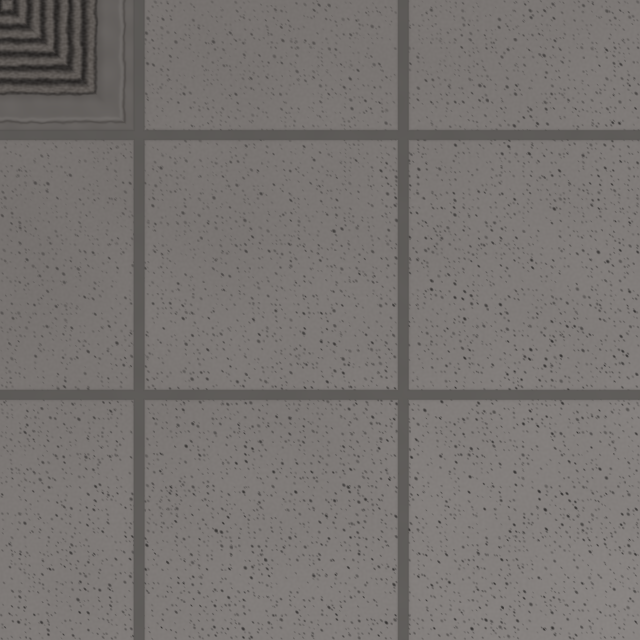
This texture is drawn by a Shadertoy shader. Its source:

```glsl
// Suspended ceiling: pitted mineral panels in a flat metal grid, with a
// louvred air vent in the top left bay. Panels come from a repeated cell,
// pits from jittered hash grids, the louvres from square distance rings.

float hash(vec2 p) {
    vec3 q = fract(vec3(p.xyx) * 0.1031);
    q += dot(q, q.yzx + 33.33);
    return fract((q.x + q.y) * q.z);
}

vec2 gradient(vec2 cell) {
    float angle = 6.2832 * hash(cell);
    return vec2(cos(angle), sin(angle));
}

float gradientNoise(vec2 p) {
    vec2 i = floor(p), f = p - i;
    vec2 u = f * f * f * (f * (f * 6.0 - 15.0) + 10.0);
    vec2 e = vec2(1.0, 0.0);
    float bottom = mix(dot(gradient(i), f), dot(gradient(i + e), f - e), u.x);
    float top = mix(dot(gradient(i + e.yx), f - e.yx), dot(gradient(i + 1.0), f - 1.0), u.x);
    return mix(bottom, top, u.y);
}

// Darkness of small slanted pits, at most one per grid cell
float pits(vec2 uv, float cells, float chance, float radius, float pixel) {
    vec2 id = floor(uv * cells);
    vec2 jitter = 0.25 + 0.5 * vec2(hash(id + 17.0), hash(id + 59.0));
    vec2 d = (fract(uv * cells) - jitter) / cells;
    d = vec2(d.x + d.y, (d.y - d.x) * 0.7) * 0.7071;
    d.x *= 0.9 + 0.5 * hash(id + 83.0);
    float size = radius * (0.6 + 0.6 * hash(id + 31.0));
    float present = step(hash(id + 7.0), chance);
    float depth = 0.35 + 0.65 * hash(id + 43.0);
    return present * depth * (1.0 - smoothstep(size - pixel, size + pixel, length(d)));
}

// Louvres, flat rim and raised border around the vent centre
vec3 ventColor(vec2 uv, float pixel) {
    vec2 p = abs(uv - vec2(0.0115, 0.992));
    float wobble = gradientNoise(uv * 45.0) * 0.003 + gradientNoise(uv * 130.0) * 0.001;
    float ring = max(p.x, p.y) + wobble;
    float phase = fract(ring / 0.0215 + 0.45);
    float slat = smoothstep(0.0, 0.5, phase) * (1.0 - smoothstep(0.65, 0.98, phase));
    float grain = gradientNoise(uv * vec2(160.0, 240.0));
    vec3 louvre = mix(vec3(0.17, 0.16, 0.155), vec3(0.37, 0.35, 0.335), slat);
    louvre += 0.06 * grain;
    vec3 rim = vec3(0.395, 0.38, 0.37) + 0.02 * gradientNoise(uv * 30.0);
    rim -= 0.07 * exp(-pow((ring - 0.183) / 0.002, 2.0));
    rim += 0.035 * exp(-pow((ring - 0.178) / 0.003, 2.0));
    rim -= 0.04 * smoothstep(0.155, 0.138, ring);
    return mix(louvre, rim, smoothstep(0.138 - pixel, 0.141 + pixel, ring));
}

void mainImage(out vec4 fragColor, in vec2 fragCoord) {
    vec2 uv = fragCoord / iResolution.xy;
    float pixel = 1.0 / min(iResolution.x, iResolution.y);

    // Bays of the grid, with bars centred on the cell borders
    vec2 bay = (uv - vec2(0.2174, 0.383)) / vec2(0.4128, 0.406);
    vec2 id = floor(bay);
    vec2 toBar = (0.5 - abs(fract(bay) - 0.5)) * vec2(0.4128, 0.406);

    // Panel face, lit from the lower right
    float light = 0.43 * uv.x + 0.57 * (1.0 - uv.y);
    vec3 color = mix(vec3(0.452, 0.434, 0.424), vec3(0.532, 0.515, 0.506), light);
    color += 0.008 * (hash(id + 11.0) - 0.5);
    color += 0.012 * gradientNoise(uv * 7.0) + 0.012 * gradientNoise(uv * 190.0);

    // Coarse dark pits over fine faint ones, fading toward the upper left
    float strength = 0.55 + 0.45 * smoothstep(0.15, 0.7, light);
    float coarse = pits(uv, 85.0, 0.3, 0.0017, pixel);
    float fine = pits(uv + 3.7, 140.0, 0.32, 0.0012, pixel);
    color *= 1.0 - strength * max(0.62 * coarse, 0.36 * fine);

    // Vent fills the bay left of and above the first crossing
    if (id.x < 0.0 && id.y > 0.0) color = ventColor(uv, pixel);

    // Grid bars with a thin shadow along each side
    vec2 halfWidth = vec2(0.0084, 0.0077);
    vec2 edge = toBar - halfWidth;
    float nearest = min(edge.x, edge.y);
    color *= 1.0 - 0.08 * exp(-max(nearest, 0.0) / 0.0018);
    vec3 bar = vec3(0.368, 0.358, 0.348) + 0.025 * (light - 0.5);
    bar += 0.008 * gradientNoise(uv * 25.0);
    bar -= 0.02 * smoothstep(-0.003, 0.0, nearest);
    color = mix(bar, color, smoothstep(-pixel, pixel, nearest));

    fragColor = vec4(clamp(color, 0.0, 1.0), 1.0);
}
```
